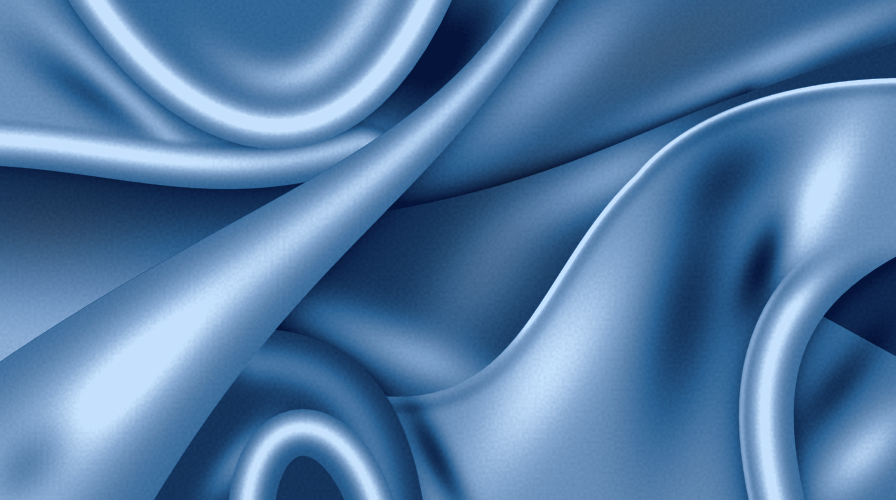
A WebGL 1 fragment shader for this texture:

```glsl
precision highp float;
// Draped blue satin: overlapping sheets, rolled folds and a diagonal band.
// Bezier edges give signed distances; each layer shades one tone from them,
// and a colour ramp turns the final tone into cloth.
uniform vec2 u_resolution;
const vec2 CANVAS = vec2(7.68, 4.3); // working units, y pointing down
const vec3 NAVY = vec3(.02, .08, .23), DEEP = vec3(.08, .21, .37);
const vec3 BLUE = vec3(.16, .38, .58), STEEL = vec3(.35, .51, .68);
const vec3 SKY = vec3(.52, .66, .82), SHEEN = vec3(.77, .88, .99);
const vec3 GREY_TINT = vec3(.76, 1.04, 1.4);
const float GRAIN = .04, CONTRAST = 1.35, LIFT = .04;
const int CURVE_STEPS = 26;

vec2 p; // current point on the canvas
float aa; // edge softness

vec2 gradientAt(vec2 cell) {
  float a = fract(sin(dot(cell, vec2(127.1, 311.7))) * 43758.5) * 6.283;
  return vec2(cos(a), sin(a));
}
float gradientNoise(vec2 q) {
  vec2 i = floor(q), f = fract(q), e = vec2(1, 0), u = smoothstep(0., 1., f);
  return mix(mix(dot(gradientAt(i), f), dot(gradientAt(i + e), f - e), u.x),
    mix(dot(gradientAt(i + e.yx), f - e.yx), dot(gradientAt(i + 1.), f - 1.), u.x), u.y);
}
// Signed distance to a cubic Bezier, positive on the right of its travel
float curve(vec4 ab, vec4 cd) {
  float best = 1e5, side = 1.;
  vec2 from = ab.xy;
  for (int i = 1; i <= CURVE_STEPS; i++) {
    float t = float(i) / float(CURVE_STEPS);
    vec2 mid = mix(ab.zw, cd.xy, t);
    vec2 to = mix(mix(mix(ab.xy, ab.zw, t), mid, t), mix(mid, mix(cd.xy, cd.zw, t), t), t);
    vec2 dir = to - from, off = p - from;
    float dist = length(off - dir * clamp(dot(off, dir) / dot(dir, dir), 0., 1.));
    if (dist < best) { best = dist; side = sign(dir.x * off.y - dir.y * off.x); }
    from = to;
  }
  return side * best;
}
float ridge(float x, float centre, float width) { return exp(-pow(abs(x - centre) / width, 2.)); }
// Soft elliptical patch with its long axis turned by an angle
float glow(float x, float y, float rx, float ry, float angle) {
  float c = cos(angle), s = sin(angle);
  vec2 q = mat2(c, -s, s, c) * (p - vec2(x, y)) / vec2(rx, ry);
  return exp(-dot(q, q));
}
float shadow(float d, float reach) { return exp(-max(d, 0.) / reach); }
float cover(float d) { return smoothstep(-aa, aa, d); }
vec3 satin(float tone) {
  float k = clamp(tone, 0., 1.) * 5.;
  vec3 c = mix(mix(NAVY, DEEP, min(k, 1.)), BLUE, clamp(k - 1., 0., 1.));
  c = mix(mix(c, STEEL, clamp(k - 2., 0., 1.)), SKY, clamp(k - 3., 0., 1.));
  return mix(c, SHEEN, max(k - 4., 0.));
}

void main() {
  vec2 uv = gl_FragCoord.xy / u_resolution;
  p = vec2(uv.x, 1. - uv.y) * CANVAS;
  aa = .8 * CANVAS.y / u_resolution.y;
  float bandLeft = curve(vec4(4.5, -.1, 3.6, 1.4), vec4(2, 1.7, -.2, 3.25));
  float bandRight = curve(vec4(4.85, -.1, 3.6, 1.9), vec4(2.6, 2.1, 1.2, 4.5));
  // Upper right sheet with slanted streaks
  float crease = curve(vec4(3.2, 1.83, 4.7, 1.6), vec4(5.5, 1.1, 6.4, .8));
  float tone = .39 + .24 * glow(4.7, .65, 1.1, .26, -.75) + .3 * glow(6.5, .58, 1.5, .15, -.42)
    - .15 * glow(7.2, .55, .8, .15, -.35) - .32 * shadow(-crease, .13);
  // Middle sheet
  float middle = .25 + .2 * glow(4.2, 2.3, .95, .38, -.95)
    + .34 * glow(3.5, 3.05, 1.1, .24, .4) + .37 * glow(5.25, 1.5, .75, .24, -.5);
  tone = mix(tone, middle, cover(crease)) - .12 * shadow(-bandRight, .16);
  // Large arched fold on the right
  float rim = curve(vec4(3.2, 3.4, 4.5, 3.55), vec4(4.6, 2.3, 5.45, 1.5));
  float rimTop = curve(vec4(5.45, 1.5, 5.9, .95), vec4(6.8, .65, 7.9, .67));
  if (abs(rimTop) < abs(rim)) rim = rimTop;
  float arch = .59 + .32 * ridge(rim, .02, .03) * (1. - smoothstep(2.5, 3.2, p.y))
    + .24 * glow(4.7, 3.2, 1.2, .36, -1.) - .1 * ridge(rim, .1, .06)
    - .34 * glow(5.9, 2.6, 1.3, .36, -1.35) - .2 * glow(6.35, 1.45, .55, .3, -.6)
    + .3 * glow(7., 1.7, .8, .25, -1.1) - .5 * glow(6.55, 2.25, .45, .16, -1.2)
    - .4 * glow(3.75, 3.95, .6, .12, 1.1);
  // Rolled edge and the cloth beneath it
  float roll = curve(vec4(8, 2.05, 6.75, 2.6), vec4(6.6, 3.3, 7, 4.7));
  float lower = smoothstep(2., 2.7, p.y);
  arch -= .25 * shadow(roll - .47, .16) * lower;
  float rolled = .45 + .42 * ridge(roll, .25, .12) + .2 * ridge(roll, .45, .03);
  arch = mix(arch, rolled, cover(.47 - roll) * lower);
  float under = mix(.22, .46, cover(p.y + 1.16 - .55 * p.x)) - .22 * glow(7.2, 3.3, .6, .17, -.9)
    + .32 * glow(7.4, 3.9, .6, .22, -.8) - .18 * shadow(-roll, .12);
  tone = mix(tone, mix(arch, under, cover(-roll)), cover(rim));
  // Curled cloth at the bottom
  float curlEdge = curve(vec4(2.3, 2.83, 3.2, 2.9), vec4(3.55, 3.6, 3.65, 4.5));
  float curl = curve(vec4(2.15, 4.6, 2.1, 3.45), vec4(3, 3.4, 3.25, 4.6));
  float curled = .24 + .24 * ridge(curlEdge, .3, .17) + .3 * glow(2.05, 3.95, .4, .13, -.9);
  curled = mix(curled, .36 + .5 * ridge(curl, -.04, .11), cover(.2 - abs(curl)));
  tone = mix(tone - .14 * shadow(-curlEdge, .09), curled, cover(curlEdge));
  // Left sheets: lower drape, horizontal roll, hanging fold
  float shelf = curve(vec4(-.2, 1.42, 1, 1.45), vec4(1.8, 1.85, 3.1, 1.45));
  float left = .3 + .4 * smoothstep(1.7, 3., p.y) - .16 * shadow(shelf, .2);
  float upper = .6 + .26 * glow(1.15, .9, .9, .1, .75) - .26 * glow(.75, .8, .7, .17, .6);
  float shelfRoll = .4 + .48 * ridge(shelf, -.23, .13);
  upper = mix(upper, shelfRoll, smoothstep(-.42, -.34, shelf));
  left = mix(left, upper, cover(-shelf));
  float hang = -curve(vec4(.4, -.3, 1.4, 1.5), vec4(3.1, 2.1, 4, -.3));
  left -= .26 * shadow(-hang, .12) + .5 * glow(3.85, .5, .8, .3, -.95);
  float bowl = .42 + .5 * ridge(hang, .2, .12) + .36 * ridge(hang, .6, .16) * smoothstep(1.4, 2.8, p.x);
  tone = mix(tone, mix(left, bowl, cover(hang)), cover(bandLeft));
  // Diagonal band, widening towards the lower left
  float across = bandRight / max(bandRight - bandLeft, .01);
  float band = .43 + .36 * ridge(across, .54, .3)
    + .14 * glow(1.1, 3.3, 1., .35, -.8) - .28 * glow(.25, 4., .45, .25, -.8);
  tone = mix(tone, band, cover(-bandLeft) * cover(bandRight));
  // Contrast, weave and cool grey reflections
  tone = .5 + (tone - .5) * CONTRAST + LIFT + GRAIN * gradientNoise(p * 38.);
  vec3 colour = satin(tone);
  float grey = glow(5.7, .4, 1.3, .4, -.4) + glow(4.25, 2.2, .9, .4, -.95) + glow(.4, 2.1, .9, .45, 0.);
  float luma = dot(colour, vec3(.3, .59, .11));
  gl_FragColor = vec4(mix(colour, luma * GREY_TINT, .6 * min(grey, 1.)), 1);
}
```
